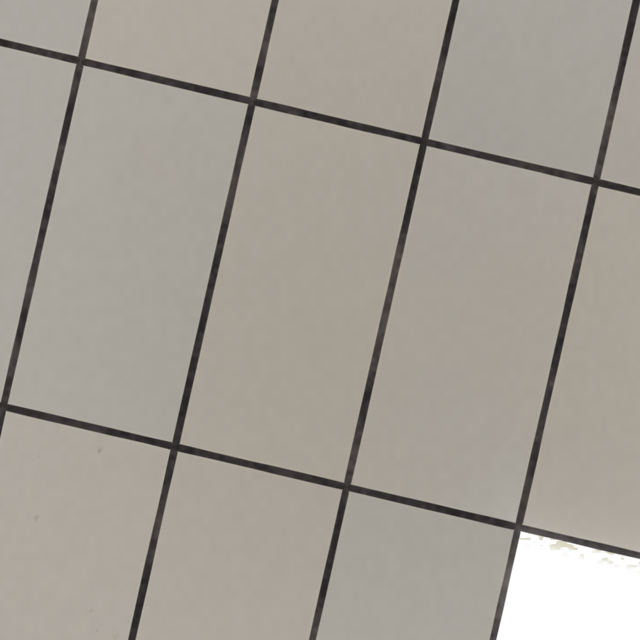
This pattern is drawn by a three.js fragment shader. Its source:

```glsl
// Tilted grid of tall grey-beige ceiling panels with dark joints and one glowing light panel.
varying vec2 vUv;

const vec2 CROSSING = vec2(0.6628, 0.7786);   // a joint crossing
const vec2 ACROSS = vec2(0.2682, -0.0629);    // step to the next panel across
const vec2 UP = vec2(0.1211, 0.5397);         // step to the next panel up
const vec2 LIGHT_CELL = vec2(1.0, -2.0);
const float JOINT_HALF = 0.0056;
const float SOFT = 0.0016;

float hash(vec2 p) {
  return fract(sin(dot(p, vec2(127.1, 311.7))) * 43758.5453);
}

float noise(vec2 p) {
  vec2 i = floor(p);
  vec2 f = fract(p);
  f = f * f * (3.0 - 2.0 * f);
  float low = mix(hash(i), hash(i + vec2(1.0, 0.0)), f.x);
  float high = mix(hash(i + vec2(0.0, 1.0)), hash(i + 1.0), f.x);
  return mix(low, high, f.y);
}

float fbm(vec2 p) {
  float sum = 0.0;
  float gain = 0.5;
  for (int i = 0; i < 4; i++) {
    sum += gain * noise(p);
    p = p * 2.03 + 17.0;
    gain *= 0.5;
  }
  return sum;
}

float cross2(vec2 a, vec2 b) {
  return a.x * b.y - a.y * b.x;
}

// Panel coordinates: whole numbers fall on the joints.
vec2 toGrid(vec2 p) {
  vec2 d = p - CROSSING;
  return vec2(cross2(d, UP), cross2(ACROSS, d)) / cross2(ACROSS, UP);
}

// Canvas length of one grid unit, measured square to each set of joints.
vec2 gridScale() {
  return cross2(ACROSS, UP) / vec2(length(UP), length(ACROSS));
}

vec3 panelColor(vec2 p, vec2 cell) {
  float warmth = 0.3 + 0.5 * hash(cell + 3.0) + 0.35 * (fbm(p * 4.0) - 0.5);
  vec3 color = mix(vec3(0.643, 0.635, 0.612), vec3(0.664, 0.632, 0.585), warmth);
  color += 0.016 * (hash(cell + 8.0) - 0.5);
  color += 0.035 * (smoothstep(0.1, 0.75, length(p - vec2(0.62, 0.5))) - 0.4);
  return color + 0.012 * (noise(p * vec2(90.0, 70.0)) - 0.5);
}

// Sparse short smudges in the lower left corner.
float scuffs(vec2 p) {
  float mask = 0.0;
  for (int i = 0; i < 6; i++) {
    float k = float(i);
    vec2 center = vec2(hash(vec2(k, 1.0)), hash(vec2(k, 5.0))) * vec2(0.24, 0.33);
    vec2 d = (p - center) * mat2(0.9, -0.4, 0.4, 0.9);
    float size = 0.004 + 0.005 * hash(vec2(k, 9.0));
    mask += smoothstep(1.0, 0.0, length(d / vec2(size, size * 1.8)));
  }
  return min(mask, 1.0) * smoothstep(0.25, 0.65, noise(p * 160.0));
}

// Worn joint filler, greyer in the long upright joints.
vec3 jointColor(vec2 p, float upright) {
  float wear = smoothstep(0.3, 0.7, fbm(p * vec2(14.0, 11.0)));
  vec3 color = mix(vec3(0.185, 0.168, 0.17), vec3(0.30, 0.28, 0.265), wear * mix(0.45, 1.0, upright));
  return color + 0.07 * (noise(p * 130.0) - 0.5);
}

// White glare with yellowed flecks along its upper edge.
vec3 lightColor(vec2 p, float fromTop) {
  float band = smoothstep(0.030, 0.010, fromTop);
  float flecks = smoothstep(0.55, 0.8, noise(p * vec2(110.0, 190.0))) * band;
  return mix(vec3(1.0), vec3(0.80, 0.78, 0.66), 0.7 * flecks);
}

void main() {
  vec2 grid = toGrid(vUv);
  vec2 cell = floor(grid);
  vec2 scale = gridScale();
  vec2 jointDist = abs(fract(grid + 0.5) - 0.5) * scale;
  float nearest = min(jointDist.x, jointDist.y);
  float upright = step(jointDist.x, jointDist.y);

  // Panels with smudges and a pale lip beside the joints.
  vec3 color = panelColor(vUv, cell);
  color = mix(color, vec3(0.50, 0.47, 0.42), 0.4 * scuffs(vUv));
  float lip = smoothstep(0.011, 0.006, nearest);
  color += vec3(0.035, 0.034, 0.018) * lip * noise(vUv * 25.0);

  // Light panel and its spill onto the neighbours.
  vec2 corner = vec2(LIGHT_CELL.x, LIGHT_CELL.y + 1.0);
  vec2 outside = max(vec2(corner.x - grid.x, grid.y - corner.y) * scale, 0.0);
  float spill = exp(-length(outside) / 0.035);
  color += vec3(0.05, 0.055, 0.065) * spill * step(corner.y, grid.y);
  if (cell == LIGHT_CELL) {
    color = lightColor(vUv, (corner.y - grid.y) * scale.y);
  }

  // Joints, thinned and lifted by the glare.
  float glare = exp(-length(outside) / 0.008);
  float halfWidth = JOINT_HALF * (0.92 + 0.16 * noise(vUv * 18.0)) - 0.0008 * glare;
  float joint = 1.0 - smoothstep(halfWidth - SOFT, halfWidth + SOFT, nearest);
  vec3 filler = jointColor(vUv, upright) + 0.10 * glare;
  gl_FragColor = vec4(mix(color, filler, joint), 1.0);
}
```
